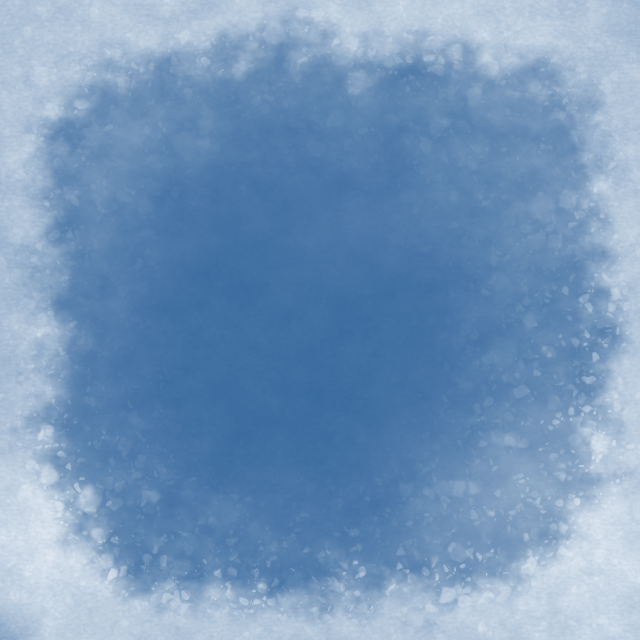
Write a Shadertoy shader that draws this background.

```glsl
// Frosted blue backdrop: a deep blue rounded field inside a pale, misty border.
// A noise-warped rounded box sets the border; radial haze, gradient-noise clouds,
// scattered soft dabs and a fine paper grain build up the tone, which is then coloured.

const vec3 DEEP_BLUE = vec3(0.215, 0.410, 0.620);
const vec3 MID_BLUE  = vec3(0.500, 0.620, 0.750);
const vec3 PALE_ICE  = vec3(0.850, 0.890, 0.930);
const float MID_TONE = 0.45;

const vec2 FIELD_CENTRE = vec2(0.502, 0.495);
const vec2 FIELD_HALF   = vec2(0.425, 0.410);
const float TOP_RADIUS    = 0.18;
const float BOTTOM_RADIUS = 0.25;
const float EDGE_SOFTNESS = 0.050;
const float EDGE_WARP     = 0.055;

const vec2 HAZE_CENTRE  = vec2(0.47, 0.48);
const vec2 HAZE_RADII   = vec2(0.43, 0.45);
const float HAZE_TONE   = 0.31;
const float BORDER_TONE = 0.79;
const float CLOUD_TONE  = 0.16;
const float DAB_TONE    = 0.50;
const float DAB_MEAN    = 0.22;
const float GRAIN_TONE  = 0.045;
const int DAB_LAYERS    = 4;

// Integer hash of a lattice cell, three values in 0..1
vec3 hash3(vec2 cell) {
    uvec2 k = uvec2(ivec2(cell) + 4096);
    uvec3 h = uvec3(k, k.x ^ (k.y << 8)) * 1664525u + 1013904223u;
    h.x += h.y * h.z; h.y += h.z * h.x; h.z += h.x * h.y;
    h ^= h >> 16;
    h.x += h.y * h.z; h.y += h.z * h.x; h.z += h.x * h.y;
    return vec3(h >> 8) / 16777216.0;
}

float cornerSlope(vec2 cell, vec2 offset) {
    float angle = 6.2832 * hash3(cell).x;
    return dot(vec2(cos(angle), sin(angle)), offset);
}

float gradientNoise(vec2 p) {
    vec2 i = floor(p), f = p - i;
    vec2 u = f * f * f * (f * (f * 6.0 - 15.0) + 10.0);
    vec2 e = vec2(1.0, 0.0);
    float low  = mix(cornerSlope(i, f), cornerSlope(i + e, f - e), u.x);
    float high = mix(cornerSlope(i + e.yx, f - e.yx), cornerSlope(i + 1.0, f - 1.0), u.x);
    return 1.4 * mix(low, high, u.y);
}

float fbm(vec2 p) {
    float sum = 0.0, gain = 0.5;
    for (int i = 0; i < 5; i++) {
        sum += gain * gradientNoise(p);
        p = mat2(1.6, 1.2, -1.2, 1.6) * p + 7.3;
        gain *= 0.56;
    }
    return sum;
}

float roundedBox(vec2 p, vec2 halfSize, float radius) {
    vec2 q = abs(p) - halfSize + radius;
    return min(max(q.x, q.y), 0.0) + length(max(q, 0.0)) - radius;
}

float glow(vec2 p, vec2 centre, vec2 radii) {
    vec2 q = (p - centre) / radii;
    return exp(-dot(q, q));
}

// One layer of translucent round dabs, one per cell
float dabLayer(vec2 p) {
    vec2 base = floor(p);
    float clear = 1.0;
    for (int y = -1; y <= 1; y++)
    for (int x = -1; x <= 1; x++) {
        vec2 cell = base + vec2(x, y);
        vec3 h = hash3(cell);
        float radius = mix(0.18, 0.55, h.z * h.z);
        float opacity = 0.6 * fract(h.z * 37.0 + h.x);
        clear *= 1.0 - opacity * smoothstep(radius, radius * 0.55, length(p - cell - h.xy));
    }
    return 1.0 - clear;
}

float scatteredDabs(vec2 p) {
    float clear = 1.0, cells = 17.0;
    for (int i = 0; i < DAB_LAYERS; i++) {
        float cluster = smoothstep(-0.25, 0.35, gradientNoise(p * cells * 0.4 + float(i) * 19.0));
        clear *= 1.0 - 0.7 * cluster * dabLayer(p * cells + float(i) * 31.0);
        cells *= 1.7;
    }
    return 1.0 - clear;
}

void mainImage(out vec4 fragColor, in vec2 fragCoord) {
    vec2 uv = fragCoord / iResolution.xy;
    float clouds = fbm(uv * 7.0 + 3.0);
    float wisps = fbm(uv * vec2(17.0, 22.0) + 41.0);
    vec2 wobble = vec2(gradientNoise(uv * 60.0), gradientNoise(uv * 60.0 + 50.0));
    float dabs = scatteredDabs(uv + 0.006 * wobble) - DAB_MEAN;

    // Dabs are strongest low down and on the right
    float dabZone = mix(1.0, 0.4, smoothstep(0.25, 0.65, uv.y - 0.25 * (uv.x - 0.5)));
    float corner = glow(uv, vec2(0.84, 0.22), vec2(0.17, 0.15));

    // Border mask with a swelling at the top
    vec2 p = uv - FIELD_CENTRE;
    float radius = mix(BOTTOM_RADIUS, TOP_RADIUS, smoothstep(-0.1, 0.1, p.y));
    float dist = roundedBox(p, FIELD_HALF, radius);
    dist -= 0.045 * glow(uv, vec2(0.44, 0.94), vec2(0.09, 0.08));
    dist += EDGE_WARP * (0.7 * clouds + 0.6 * wisps) + 0.07 * dabZone * dabs;
    float border = smoothstep(-EDGE_SOFTNESS, EDGE_SOFTNESS, dist);

    // Inner field: haze grows outwards
    float reach = smoothstep(0.35, 1.12, length((uv - HAZE_CENTRE) / HAZE_RADII));
    float field = 0.06 + HAZE_TONE * reach + 0.25 * corner;
    field += 0.07 * glow(uv, vec2(0.58, 0.64), vec2(0.22, 0.07));
    field += CLOUD_TONE * (0.35 + reach) * (0.6 * clouds + 0.7 * wisps);
    field += DAB_TONE * dabs * (0.06 + dabZone * reach);

    // Outer mist: brighter low corners, dim outermost corners
    float mist = BORDER_TONE + 0.16 * glow(uv, vec2(0.07, 0.14), vec2(0.16, 0.15));
    mist += 0.15 * glow(uv, vec2(0.93, 0.14), vec2(0.16, 0.22));
    mist += 0.07 * glow(uv, vec2(0.75, 0.95), vec2(0.25, 0.08));
    mist -= 0.10 * glow(uv, vec2(0.0, 0.55), vec2(0.07, 0.22));
    mist -= 0.28 * glow(uv, vec2(0.0), vec2(0.05)) + 0.12 * glow(uv, vec2(1.0), vec2(0.09));
    mist += 0.10 * clouds + 0.12 * wisps + 0.16 * dabs;

    // Paper grain, then colour
    float grain = gradientNoise(uv * vec2(110.0, 190.0)) + 0.6 * gradientNoise(uv * 240.0 + 9.0);
    float tone = mix(field, mist, border) + GRAIN_TONE * grain * mix(0.25, 1.0, border);
    tone = clamp(tone, 0.0, 1.06);
    vec3 color = mix(DEEP_BLUE, MID_BLUE, min(tone / MID_TONE, 1.0));
    color = mix(color, PALE_ICE, max(tone - MID_TONE, 0.0) / (1.0 - MID_TONE));
    fragColor = vec4(color, 1.0);
}
```
